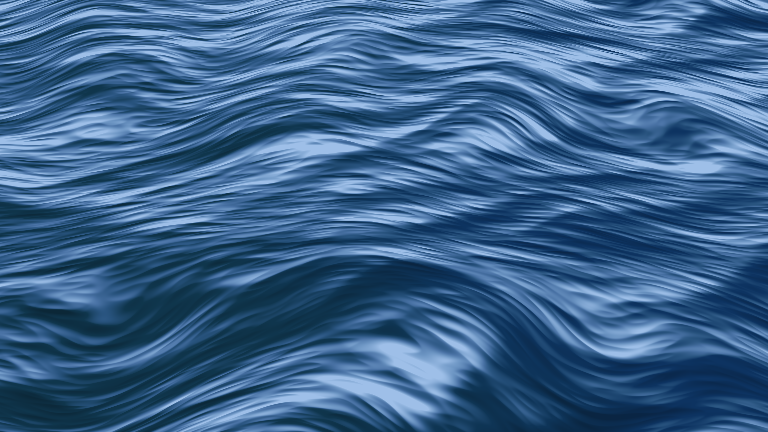
This texture is drawn by a WebGL 2 fragment shader. Its source:

```glsl
#version 300 es
precision highp float;
// Wind-rippled open sea seen at a slant: cusped swells, fine ripples and sky sheen.

uniform vec2 u_resolution;
out vec4 fragColor;

// Water colours from deep faces to reflected sky
const vec3 DEEP_TEAL = vec3(0.06, 0.21, 0.30);
const vec3 DEEP_NAVY = vec3(0.05, 0.20, 0.38);
const vec3 BODY_BLUE = vec3(0.16, 0.33, 0.50);
const vec3 MID_BLUE  = vec3(0.29, 0.45, 0.65);
const vec3 SKY_BLUE  = vec3(0.43, 0.59, 0.77);
const vec3 SKY_LIGHT = vec3(0.62, 0.75, 0.91);

const float HORIZON = 2.2;                // height of the vanishing line
const vec2  SWELL_FREQ = vec2(2.7, 13.0); // cells per plane unit
const vec2  FREQ_GROWTH = vec2(1.45, 1.72);
const int   OCTAVES = 6;
const int   SWELL_OCTAVES = 2;
const float SWELL_AMP = 0.95;
const float RIPPLE_AMP = 0.62;
const float SWELL_SHEAR = 0.07;
const float CREST_SOFTNESS = 0.05;
const float SLOPE_STEP = 0.05;
const float WARP = 0.05;
const float TONE_GAIN = 1.05;

float hash(vec2 cell) {
    uvec2 n = uvec2(ivec2(cell) + 4096);
    uint h = n.x * 73856093u ^ n.y * 19349663u;
    h = (h ^ (h >> 15)) * 2246822519u;
    h = (h ^ (h >> 13)) * 3266489917u;
    return float((h ^ (h >> 16)) >> 8) / 16777216.0;
}

float cornerRamp(vec2 cell, vec2 offset) {
    float angle = 6.2831853 * hash(cell);
    return dot(vec2(cos(angle), sin(angle)), offset);
}

float gradientNoise(vec2 p) {
    vec2 cell = floor(p), f = p - cell;
    vec2 w = f * f * f * (f * (f * 6.0 - 15.0) + 10.0);
    vec2 e = vec2(1.0, 0.0);
    float low  = mix(cornerRamp(cell, f), cornerRamp(cell + e.xy, f - e.xy), w.x);
    float high = mix(cornerRamp(cell + e.yx, f - e.yx), cornerRamp(cell + e.xx, f - e.xx), w.x);
    return mix(low, high, w.y);
}

// Wave height with a narrow rounded crest along the zero line of the noise
float crestHeight(vec2 p) {
    float n = gradientNoise(p);
    return -sqrt(n * n + CREST_SOFTNESS * CREST_SOFTNESS);
}

// Positive on slopes that tilt away from the viewer and mirror the sky
float skySlope(vec2 p) {
    return (crestHeight(p) - crestHeight(p + vec2(0.0, SLOPE_STEP))) / SLOPE_STEP;
}

float ramp(float t, float a, float b) {
    return clamp((t - a) / (b - a), 0.0, 1.0);
}

vec3 waterColour(float tone, float navy) {
    vec3 deep = mix(DEEP_TEAL, DEEP_NAVY, navy);
    vec3 c = mix(deep * 0.72, deep, ramp(tone, -2.2, -1.0));
    c = mix(c, BODY_BLUE, ramp(tone, -0.95, -0.2));
    c = mix(c, MID_BLUE, ramp(tone, -0.2, 0.4));
    c = mix(c, SKY_BLUE, ramp(tone, 0.4, 1.0));
    return mix(c, SKY_LIGHT, ramp(tone, 1.0, 1.75));
}

void main() {
    vec2 uv = gl_FragCoord.xy / u_resolution.y;
    float across = gl_FragCoord.x / u_resolution.x;
    float aspect = u_resolution.x / u_resolution.y;

    // Project the canvas onto the sea plane
    float depth = 1.0 / (HORIZON - uv.y);
    vec2 sea = vec2((uv.x - 0.5 * aspect) * depth, depth);
    sea.y += WARP * gradientNoise(sea * vec2(4.0, 9.0) + 31.7);

    // Ripples rise to the right on the left side and fall on the right
    float rippleShear = mix(0.09, -0.11, smoothstep(0.0, 0.8, across));
    float rowsPerPixel = depth * depth / u_resolution.y;

    float swell = 0.0, ripples = 0.0;
    vec2 freq = SWELL_FREQ;
    for (int i = 0; i < OCTAVES; i++) {
        bool isSwell = i < SWELL_OCTAVES;
        float shear = isSwell ? SWELL_SHEAR : rippleShear;
        vec2 q = vec2(sea.x, sea.y - shear * sea.x) * freq + float(i) * vec2(17.31, 9.67);
        float fade = 1.0 - 0.7 * smoothstep(0.35, 0.9, freq.y * rowsPerPixel);
        float slope = skySlope(q) * fade;
        if (isSwell) swell += slope * SWELL_AMP * (i == 0 ? 1.0 : 0.7);
        else ripples += slope * RIPPLE_AMP;
        freq *= FREQ_GROWTH;
    }

    // Ripples show most on the sheen, least on the dark wave faces
    float sheen = smoothstep(-1.0, 0.6, swell);
    float rippleGain = mix(0.45, 1.1, sheen) * mix(0.8, 1.15, uv.y);
    float distanceLight = mix(-0.45, 0.5, uv.y);
    float patches = 0.5 * gradientNoise(uv * vec2(1.6, 3.2) + 5.3);
    float tone = TONE_GAIN * (swell + ripples * rippleGain + distanceLight + patches);

    float navy = smoothstep(0.3, 0.8, across + 0.25 * gradientNoise(uv * 2.3 + 12.4));
    fragColor = vec4(waterColour(tone, navy), 1.0);
}
```
